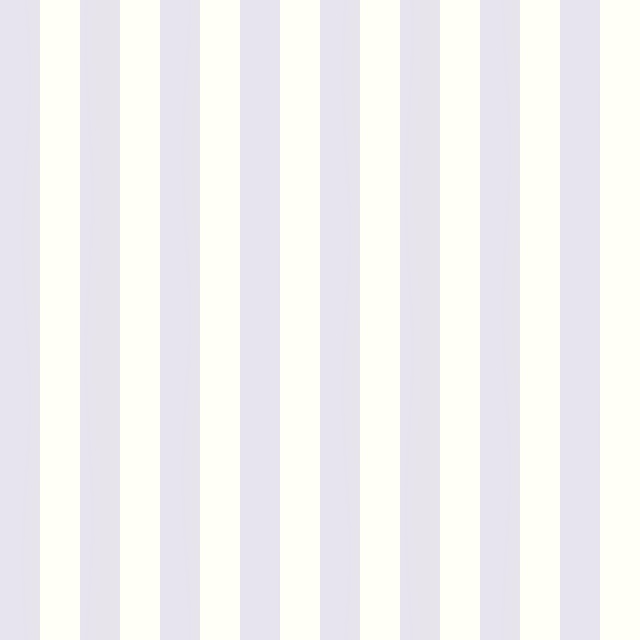
Give the GLSL for this pattern, as a WebGL 1 fragment shader.

```glsl
precision highp float;
// Eight upright lavender stripes on ivory, with faint grey tinting from stripe to stripe.

uniform vec2 u_resolution;

const float TAU = 6.2831853;
const float REPEATS = 8.0;
const float STRIPE_WIDTH = 0.5; // share of one repeat

const vec3 IVORY = vec3(1.0, 1.0, 0.973);
const vec3 LAVENDER = vec3(0.905, 0.89, 0.938);
const vec3 GREY_LILAC = vec3(0.905, 0.897, 0.922);

// Coverage of a band that fills the start of each repeat.
float stripeMask(float across, float width, float pixel) {
  float inside = 0.5 * width - abs(across - 0.5 * width);
  return smoothstep(-0.5 * pixel, 0.5 * pixel, inside);
}

// Layered sines: every fourth stripe is greyer, and each greys to the right.
float greyAmount(float index, float across, float height) {
  float cycle = 0.3 * cos(TAU * (index - 1.0) / 4.0);
  float drift = 0.06 * sin(TAU * (2.0 * height + 0.37 * index));
  float shade = cycle + drift + 0.7 * across / STRIPE_WIDTH;
  return smoothstep(0.3, 0.8, shade);
}

void main() {
  vec2 uv = gl_FragCoord.xy / u_resolution;
  float column = uv.x * REPEATS;
  float index = floor(column);
  float across = fract(column);
  float pixel = REPEATS / u_resolution.x;

  // Stripe tint
  float grey = greyAmount(index, across, uv.y);
  vec3 stripe = mix(LAVENDER, GREY_LILAC, grey);

  // Stripes over the ground
  float mask = stripeMask(across, STRIPE_WIDTH, pixel);
  gl_FragColor = vec4(mix(IVORY, stripe, mask), 1.0);
}
```
